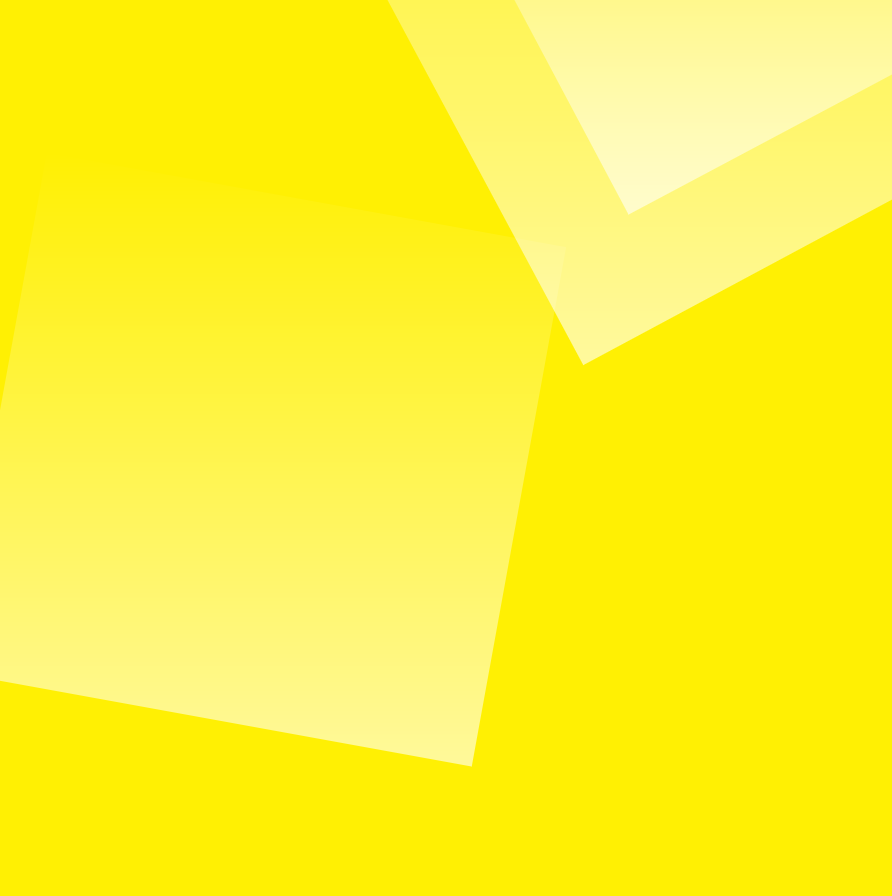
Give the GLSL for this background, as a WebGL 2 fragment shader.

```glsl
#version 300 es
precision highp float;
// Three tilted translucent white squares over flat yellow.
// Each square stands on its lowest corner and fades evenly from
// a milky tint at that corner to nothing at its topmost one.

uniform vec2 u_resolution;
out vec4 outColor;

// Opacity of a square; tilt is the clockwise lean, in degrees, of its rising edge.
float sheet(vec2 p, vec2 lowest, float tilt, float side, float strength) {
  float s = sin(radians(tilt)), c = cos(radians(tilt));
  vec2 d = p - lowest;

  // Box distance in the square's own axes, both starting at the lowest corner.
  vec2 local = vec2(dot(d, vec2(s, c)), dot(d, vec2(-c, s)));
  vec2 gap = abs(local - 0.5 * side) - 0.5 * side;
  float dist = length(max(gap, 0.0)) + min(max(gap.x, gap.y), 0.0);
  float coverage = clamp(0.5 - dist * u_resolution.y, 0.0, 1.0);

  // The fade stays vertical, whatever the tilt.
  float fade = 1.0 - d.y / (side * (s + c));
  return coverage * strength * clamp(fade, 0.0, 1.0);
}

void main() {
  vec2 p = gl_FragCoord.xy / u_resolution.y;
  vec3 yellow = vec3(1.0, 0.941, 0.012);
  vec3 white = vec3(1.0);

  // Large square at left, then two nested ones entering at the upper right.
  vec3 color = mix(yellow, white, sheet(p, vec2(0.5265, 0.1445), 10.3, 0.589, 0.60));
  color = mix(color, white, sheet(p, vec2(0.651, 0.5925), 61.8, 0.642, 0.61));
  color = mix(color, white, sheet(p, vec2(0.7015, 0.7605), 62.0, 0.393, 0.60));

  outColor = vec4(color, 1.0);
}
```
